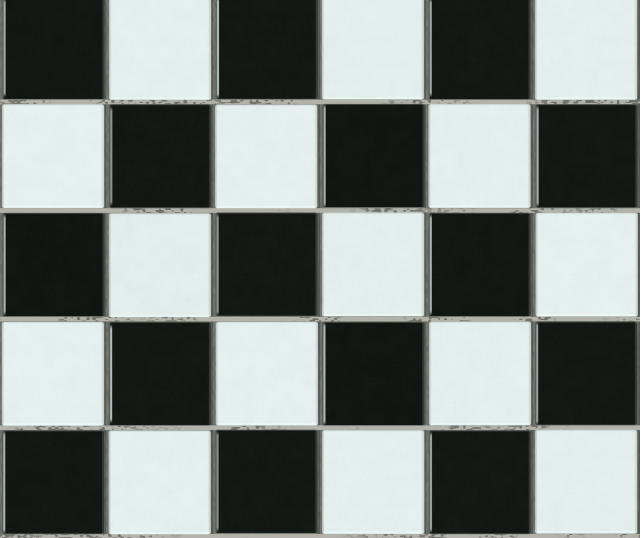
Give the GLSL for this pattern, as a WebGL 1 fragment shader.

```glsl
precision highp float;

uniform vec2 u_resolution;

// Lengths are in units of one column width.
const float COLUMNS = 6.0;
const vec2 PITCH = vec2(1.0, 1.018);
const vec2 GRID_OFFSET = vec2(-0.002, 0.016);
const vec2 TILE_HALF = vec2(0.479, 0.487);
const float CORNER_RADIUS = 0.022;
const float POSITION_JITTER = 0.004;
const float TONE_JITTER = 0.012;
const float GLINT_INSET = 0.021;
const float GLINT_WIDTH = 0.010;

const vec3 WHITE_GLAZE = vec3(0.89, 0.935, 0.93);
const vec3 BLACK_GLAZE = vec3(0.075, 0.088, 0.073);
const vec3 GLINT = vec3(0.70, 0.75, 0.76);
const vec3 EDGE_GREY = vec3(0.40, 0.42, 0.40);
const vec3 EDGE_DARK = vec3(0.24, 0.26, 0.24);
const vec3 GROUT_LIGHT = vec3(0.70, 0.70, 0.67);
const vec3 GROUT_SHADE = vec3(0.47, 0.48, 0.45);
const vec3 GROUT_PIT = vec3(0.36, 0.36, 0.34);

float hash(vec2 p) {
  vec3 q = fract(vec3(p.xyx) * 0.1031);
  q += dot(q, q.yzx + 33.33);
  return fract((q.x + q.y) * q.z);
}

float valueNoise(vec2 p) {
  vec2 i = floor(p);
  vec2 f = fract(p);
  f = f * f * (3.0 - 2.0 * f);
  float low = mix(hash(i), hash(i + vec2(1.0, 0.0)), f.x);
  float high = mix(hash(i + vec2(0.0, 1.0)), hash(i + 1.0), f.x);
  return mix(low, high, f.y);
}

float roundedBox(vec2 p, vec2 halfSize, float radius) {
  vec2 q = abs(p) - halfSize + radius;
  return length(max(q, 0.0)) + min(max(q.x, q.y), 0.0) - radius;
}

// Soft band: 1 at the centre, falling to 0 past the half width.
float band(float x, float halfWidth, float soft) {
  return 1.0 - smoothstep(halfWidth - soft, halfWidth + soft, abs(x));
}

// Pale pitted joints across, shaded joints down.
vec3 groutColor(vec2 p, vec2 local, float soft) {
  float grain = valueNoise(p * vec2(34.0, 60.0));
  float patches = smoothstep(0.35, 0.6, valueNoise(p * vec2(3.0, 1.3) + 7.0));
  float pits = smoothstep(0.45, 0.8, grain) * patches;
  vec3 across = mix(GROUT_LIGHT, GROUT_PIT, 0.75 * pits);
  vec3 down = mix(GROUT_SHADE, GROUT_PIT, 0.7 * valueNoise(p * vec2(60.0, 22.0)));
  down = mix(down, EDGE_DARK, 0.5 * smoothstep(0.0, 0.03, local.x - 0.465));
  float inRow = smoothstep(-soft, soft, abs(local.y) - TILE_HALF.y);
  return mix(down, across, inRow);
}

vec3 blackTile(vec2 local, vec2 id, float soft) {
  vec2 lowGap = local + TILE_HALF;
  vec2 highGap = TILE_HALF - local;
  vec3 color = BLACK_GLAZE;
  color = mix(color, EDGE_DARK, 0.8 * band(highGap.x, 0.020, soft));
  color = mix(color, EDGE_GREY, 0.6 * band(highGap.y, 0.009, soft));
  color = mix(color, EDGE_GREY, 0.8 * band(lowGap.x, 0.012, soft));
  color = mix(color, GLINT, 0.6 * band(lowGap.y, 0.006, soft));

  // Reflection along the left bevel, fading at its ends.
  float reach = 0.44 + 0.03 * hash(id + 5.0);
  float strength = 0.7 + 0.3 * hash(id + 11.0);
  float glint = band(lowGap.x - GLINT_INSET, GLINT_WIDTH, soft);
  return mix(color, GLINT, glint * strength * band(local.y, reach, 0.03));
}

vec3 whiteTile(vec2 local, float soft) {
  vec2 lowGap = local + TILE_HALF;
  vec2 highGap = TILE_HALF - local;
  vec3 color = WHITE_GLAZE;
  color *= 1.0 - 0.16 * band(lowGap.x, 0.016, soft * 1.5);
  color *= 1.0 - 0.10 * band(highGap.x, 0.020, soft * 1.5);
  color *= 1.0 - 0.08 * band(highGap.y, 0.012, soft);
  return color + 0.03 * band(lowGap.y - 0.015, 0.008, soft);
}

void main() {
  vec2 p = gl_FragCoord.xy / u_resolution.x * COLUMNS;
  float soft = max(0.7 * COLUMNS / u_resolution.x, 0.006);

  // Grid cell, with a slight shift of each tile.
  vec2 grid = (p - GRID_OFFSET) / PITCH;
  vec2 id = floor(grid);
  vec2 local = (fract(grid) - 0.5) * PITCH;
  vec2 shift = vec2(hash(id + 21.0), hash(id + 37.0)) - 0.5;
  vec2 tilePos = local - shift * 2.0 * POSITION_JITTER;

  // Checkerboard glaze with uneven tone.
  float isWhite = mod(id.x + id.y, 2.0);
  vec3 tile = mix(blackTile(tilePos, id, soft), whiteTile(tilePos, soft), isWhite);
  tile += TONE_JITTER * (hash(id + 3.0) - 0.5);
  tile += 0.012 * (valueNoise(p * 9.0) - 0.5);
  tile += 0.010 * (valueNoise(p * 45.0) - 0.5);

  float edge = roundedBox(tilePos, TILE_HALF, CORNER_RADIUS);
  float coverage = 1.0 - smoothstep(-soft, soft, edge);
  vec3 color = mix(groutColor(p, local, soft), tile, coverage);
  gl_FragColor = vec4(clamp(color, 0.0, 1.0), 1.0);
}
```
